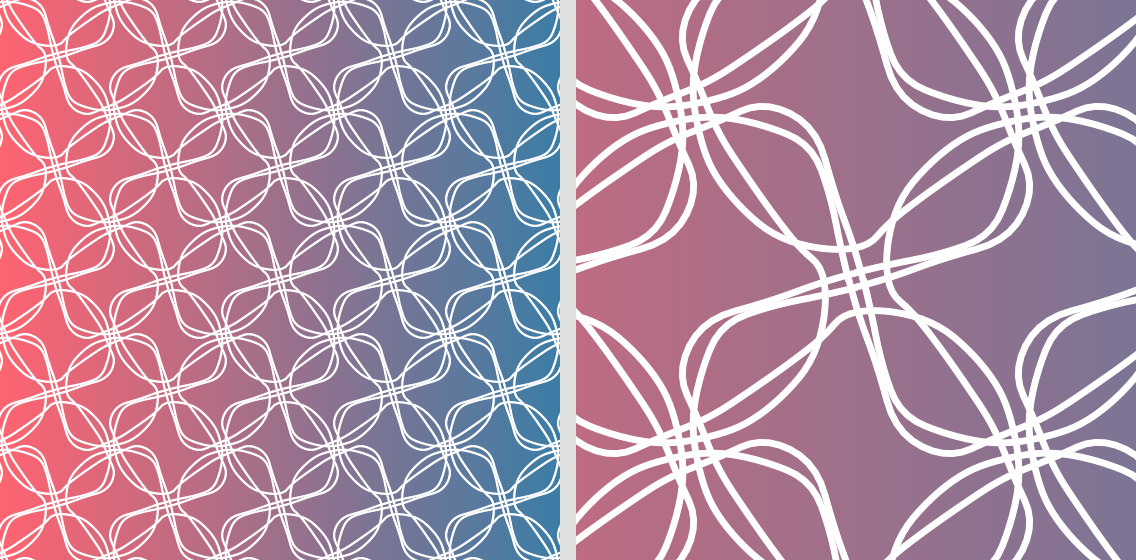
Left: the whole. Right: its middle third, enlarged.
Write a Shadertoy shader that draws this pattern.

```glsl
// Interlaced white strands forming four-petal knots over a coral to blue gradient.

const float REPEATS = 5.0;        // cells across the canvas
const float UNITS = 230.4;        // strand units per cell
const float HALF_WIDTH = 2.35;    // half the strand width, in strand units
const vec3 CORAL = vec3(1.0, 0.39, 0.44);
const vec3 BLUE = vec3(0.23, 0.49, 0.65);
const vec3 WHITE = vec3(1.0);

// Spline controls of one petal: tight knot at the origin, open knot at (115, 115), y down.
const vec2 OUTER[7] = vec2[7](vec2(-14, 20), vec2(20, 7), vec2(52, -8), vec2(88, 10),
                              vec2(100, 55), vec2(115, 95), vec2(125, 135));
const vec2 INNER[7] = vec2[7](vec2(-18, 8), vec2(16, 2), vec2(50, 8), vec2(85, 22),
                              vec2(98, 58), vec2(105, 95), vec2(115, 135));
const vec2 MIDDLE[7] = vec2[7](vec2(7, -20), vec2(20, 14), vec2(40, 44), vec2(59, 71),
                               vec2(77, 94), vec2(93, 107), vec2(95, 137));
const vec2 LOWER[7] = vec2[7](vec2(2, -16), vec2(8, 18), vec2(17, 42), vec2(36, 66),
                              vec2(60, 86), vec2(93, 95), vec2(123, 93));

float segmentDistance(vec2 p, vec2 a, vec2 b) {
    vec2 pa = p - a, ba = b - a;
    float h = clamp(dot(pa, ba) / dot(ba, ba), 0.0, 1.0);
    return length(pa - ba * h);
}

// Distance to a quadratic B-spline, traced with short segments.
float strandDistance(vec2 p, vec2 controls[7]) {
    const int STEPS = 5;
    float d = 1e3;
    vec2 previous = 0.5 * (controls[0] + controls[1]);
    for (int i = 1; i < 6; i++) {
        vec2 a = 0.5 * (controls[i - 1] + controls[i]);
        vec2 c = 0.5 * (controls[i] + controls[i + 1]);
        for (int j = 1; j <= STEPS; j++) {
            float t = float(j) / float(STEPS);
            vec2 current = mix(mix(a, controls[i], t), mix(controls[i], c, t), t);
            d = min(d, segmentDistance(p, previous, current));
            previous = current;
        }
    }
    return d;
}

float petalDistance(vec2 p) {
    // Skip points well outside the petal bounds.
    vec2 outside = abs(p - 57.0) - 80.0;
    if (max(outside.x, outside.y) > 0.0) return 1e3;
    float pairDistance = min(strandDistance(p, OUTER), strandDistance(p, INNER));
    float crossDistance = min(strandDistance(p, MIDDLE), strandDistance(p, LOWER));
    return min(pairDistance, crossDistance);
}

// Four petals turned about one knot; offset places that knot in the petal frame.
float knotDistance(vec2 p, vec2 offset) {
    float d = 1e3;
    for (int i = 0; i < 4; i++) {
        d = min(d, petalDistance((p + offset) * UNITS));
        p = vec2(-p.y, p.x);
    }
    return d;
}

void mainImage(out vec4 fragColor, in vec2 fragCoord) {
    vec2 uv = fragCoord / iResolution.xy;
    vec2 p = vec2(fragCoord.x, iResolution.y - fragCoord.y) / iResolution.y * REPEATS;

    // Tight knots sit on cell corners, open knots on cell centres.
    float tightKnot = knotDistance(p - floor(p + 0.5), vec2(0.0));
    float openKnot = knotDistance(fract(p) - 0.5, vec2(0.5));
    float d = min(tightKnot, openKnot);

    // White strands over the gradient, softened by one pixel.
    float pixel = REPEATS * UNITS / iResolution.y;
    float strand = 1.0 - smoothstep(-0.6 * pixel, 0.6 * pixel, d - HALF_WIDTH);
    vec3 color = mix(mix(CORAL, BLUE, uv.x), WHITE, strand);
    fragColor = vec4(color, 1.0);
}
```
